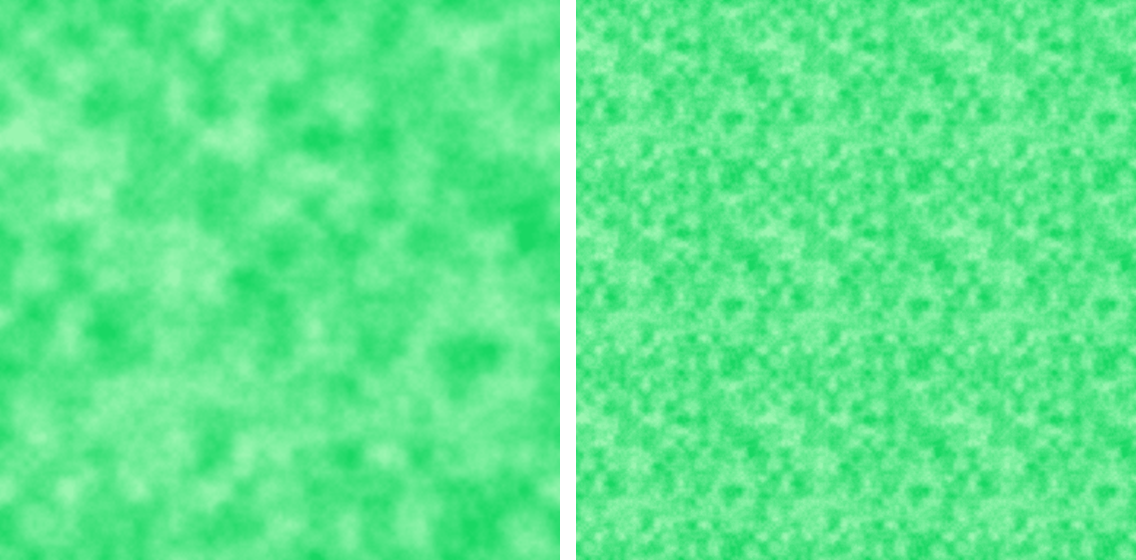
Left: one tile. Right: repeated 3 by 3.
A Shadertoy shader for this texture:

```glsl
// Soft mottled green clouds: wrapping value noise summed over octaves,
// then mapped to a ramp from deep to pale green.
// Every octave has a whole number of cells, so the canvas tiles.

#define BASE_CELLS 16
#define OCTAVES 5
#define GAIN 0.5
#define CONTRAST 1.48
#define SEED 37u
#define DEEP_GREEN vec3(0.10, 0.845, 0.392)
#define PALE_GREEN vec3(0.60, 0.962, 0.692)

// Integer hash of a lattice point, from 0 to 1
float hash(ivec2 cell, uint seed) {
    uint h = uint(cell.x) * 1597u + uint(cell.y) * 51749u + seed * 7919u;
    h = (h ^ (h >> 16)) * 73244475u;
    h = (h ^ (h >> 15)) * 45679253u;
    h ^= h >> 16;
    return float(h & 65535u) / 65535.0;
}

// Smooth value noise that repeats after the given number of cells
float wrappedNoise(vec2 uv, int cells, uint seed) {
    vec2 p = uv * float(cells);
    vec2 corner = floor(p);
    vec2 f = p - corner;
    vec2 blend = f * f * (3.0 - 2.0 * f);
    ivec2 a = ivec2(corner) % cells;
    ivec2 b = (a + 1) % cells;
    float lower = mix(hash(a, seed), hash(ivec2(b.x, a.y), seed), blend.x);
    float upper = mix(hash(ivec2(a.x, b.y), seed), hash(b, seed), blend.x);
    return mix(lower, upper, blend.y);
}

// Octaves of noise, normalised to 0..1
float clouds(vec2 uv) {
    float sum = 0.0, total = 0.0, weight = 1.0;
    int cells = BASE_CELLS;
    for (int i = 0; i < OCTAVES; i++) {
        sum += weight * wrappedNoise(uv, cells, SEED + uint(i));
        total += weight;
        weight *= GAIN;
        cells *= 2;
    }
    return sum / total;
}

void mainImage(out vec4 fragColor, in vec2 fragCoord) {
    vec2 uv = fract(fragCoord / iResolution.xy);
    float tone = 0.5 + (clouds(uv) - 0.5) * CONTRAST;
    vec3 color = mix(DEEP_GREEN, PALE_GREEN, clamp(tone, 0.0, 1.0));
    fragColor = vec4(color, 1.0);
}
```
